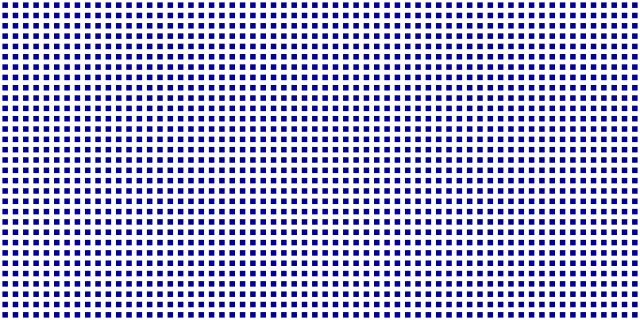
Give the GLSL for this pattern, as a Shadertoy shader.

```glsl
#define COLUMNS 62.0
#define ROWS 31.0
#define SQUARE_SIDE 0.535
#define INK vec3(0.0, 0.0, 0.572)
#define PAPER vec3(1.0)

// Box-filtered coverage of a centred square, one axis at a time
float squareCoverage(vec2 offset, float side, vec2 pixel) {
    vec2 inside = 0.5 * side - abs(offset);
    vec2 cover = clamp(inside / pixel + 0.5, 0.0, 1.0);
    return cover.x * cover.y;
}

void mainImage(out vec4 fragColor, in vec2 fragCoord) {
    // Grid coordinates: one unit per repeat
    vec2 pixel = vec2(COLUMNS, ROWS) / iResolution.xy;
    vec2 offset = fract(fragCoord * pixel) - 0.5;

    float ink = squareCoverage(offset, SQUARE_SIDE, pixel);
    fragColor = vec4(mix(PAPER, INK, ink), 1.0);
}
```
